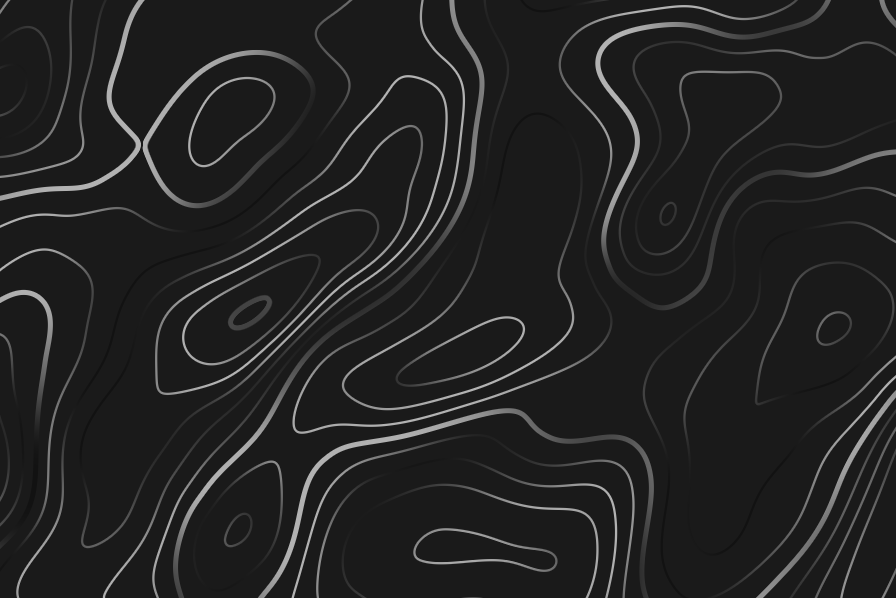
Reproduce this pattern procedurally as a Shadertoy shader.

```glsl
// Topographic contour lines in fading silver strokes on a charcoal ground

vec2 latticeGradient(vec2 cell) {
    float angle = 6.2832 * fract(sin(dot(cell, vec2(127.1, 311.7))) * 43758.55);
    return vec2(cos(angle), sin(angle));
}

// Gradient noise with quintic blending, roughly -0.6 to 0.6
float gradientNoise(vec2 p) {
    vec2 cell = floor(p), f = fract(p);
    vec2 blend = f * f * f * (f * (f * 6.0 - 15.0) + 10.0);
    vec2 e = vec2(0.0, 1.0);
    float a = dot(latticeGradient(cell), f);
    float b = dot(latticeGradient(cell + e.yx), f - e.yx);
    float c = dot(latticeGradient(cell + e.xy), f - e.xy);
    float d = dot(latticeGradient(cell + e.yy), f - e.yy);
    return mix(mix(a, b, blend.x), mix(c, d, blend.x), blend.y);
}

// Terrain height in contour steps, with ridges stretched along a diagonal
float terrain(vec2 p) {
    vec2 warp = vec2(gradientNoise(p * 2.3 + 17.0), gradientNoise(p * 2.3 + 41.0));
    p += 0.12 * warp;
    vec2 along = vec2(cos(0.75), sin(0.75));
    vec2 q = vec2(dot(p, along) * 2.1, dot(p, vec2(-along.y, along.x)) * 3.1);
    return 10.0 * gradientNoise(q + 5.3) + 1.8 * gradientNoise(q * 1.9 + 23.7);
}

void mainImage(out vec4 fragColor, in vec2 fragCoord) {
    float pixel = 1.0 / iResolution.y;
    vec2 p = fragCoord * pixel;

    // Distance to the nearest contour, from height and slope
    float height = terrain(p);
    vec2 e = vec2(0.001, 0.0);
    vec2 slope = vec2(terrain(p + e.xy) - terrain(p - e.xy),
                      terrain(p + e.yx) - terrain(p - e.yx)) / (2.0 * e.x);
    float level = floor(height + 0.5);
    float dist = abs(height - level) / max(length(slope), 0.5);

    // Every sixth contour is a heavy index line
    bool heavy = mod(level, 6.0) < 0.5;
    float halfWidth = heavy ? 0.0042 : 0.0019;
    float coverage = clamp((halfWidth - dist) / pixel + 0.5, 0.0, 1.0);

    // Each stroke fades between silver and near black along its length
    float fade = gradientNoise(p * 2.6 + level * vec2(0.37, 0.23) + 61.0);
    float silver = smoothstep(-0.42, 0.5, fade + (heavy ? 0.08 : 0.0));
    float ink = mix(0.07, 0.7, silver);

    fragColor = vec4(vec3(mix(0.102, ink, coverage)), 1.0);
}
```
